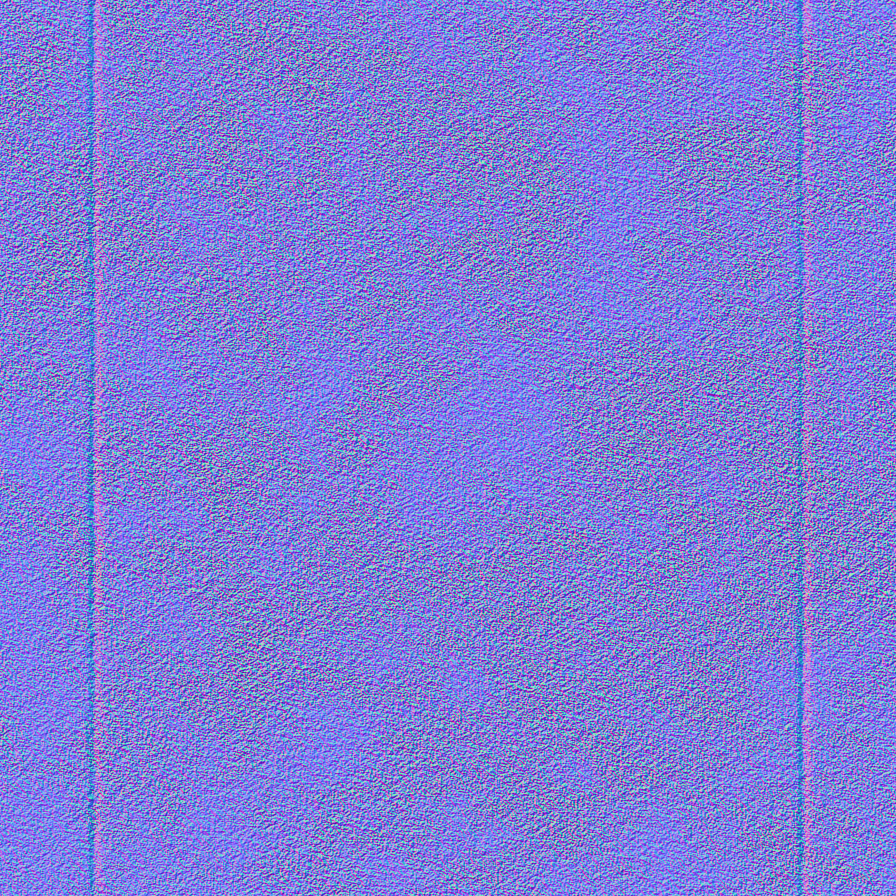
Reproduce this texture map procedurally as a Shadertoy shader.

```glsl
// Tangent-space normal map of fine-grained plaster with two upright seams.
// A height field of layered value noise is differentiated numerically;
// noise patches vary the roughness, and 3x3 samples smooth the grain.

const float GRAIN_FREQ = 620.0;   // fine grains across the canvas
const float LUMP_FREQ  = 250.0;   // coarser lumps
const float CREASE_FREQ = 34.0;   // sparse wandering creases
const float SLOPE_STEP = 0.0003;  // finite difference distance
const int SAMPLES = 3;            // samples per side of a pixel

float hash(vec2 cell) {
    return fract(sin(dot(cell, vec2(127.1, 311.7))) * 43758.5453);
}

float valueNoise(vec2 p) {
    vec2 cell = floor(p);
    vec2 f = fract(p);
    vec2 u = f * f * (3.0 - 2.0 * f);
    float low  = mix(hash(cell), hash(cell + vec2(1.0, 0.0)), u.x);
    float high = mix(hash(cell + vec2(0.0, 1.0)), hash(cell + vec2(1.0)), u.x);
    return mix(low, high, u.y);
}

mat2 rotation(float angle) {
    float c = cos(angle), s = sin(angle);
    return mat2(c, s, -s, c);
}

float fbm(vec2 p, int octaves) {
    float sum = 0.0, total = 0.0, weight = 1.0;
    for (int i = 0; i < octaves; i++) {
        sum += weight * valueNoise(p);
        total += weight;
        weight *= 0.75;
        p = rotation(0.6) * p * 2.1 + 17.3;
    }
    return sum / total;
}

// Two turned lattices together hide the grid of the noise
float grainLayer(vec2 p, float freq) {
    float a = valueNoise(rotation(0.35) * p * freq + 11.0);
    float b = valueNoise(rotation(1.15) * p * freq * 0.93 + 47.0);
    return (a + b) / freq;
}

// Grain slightly drawn out along a falling slant
float plasterHeight(vec2 uv) {
    vec2 q = rotation(0.55) * uv * vec2(1.0);
    q *= vec2(0.86, 1.14);
    float crease = abs(fbm(q * CREASE_FREQ + 57.0, 3) - 0.5);
    crease = smoothstep(0.0, 0.09, crease) / CREASE_FREQ;
    return 1.65 * grainLayer(q, GRAIN_FREQ)
         + 0.32 * grainLayer(q, LUMP_FREQ) + 0.03 * crease;
}

// Thin upright ridge: steep on its left flank, softer on its right
float seamHeight(vec2 uv, float center) {
    float wobble = 0.002 * (valueNoise(vec2(center * 50.0, uv.y * 90.0)) - 0.5);
    float d = uv.x - center - wobble;
    float width = d < 0.0 ? 0.004 : 0.006;
    float strength = mix(0.7, 1.25, valueNoise(vec2(center * 90.0, uv.y * 14.0)));
    return 0.005 * strength * exp(-d * d / (width * width));
}

float surfaceHeight(vec2 uv, float roughness) {
    float seams = seamHeight(uv, 0.105) + seamHeight(uv, 0.8965);
    return roughness * plasterHeight(uv) + seams;
}

// Calm and coarse areas of the plaster
float patchRoughness(vec2 uv) {
    float patches = fbm(uv * 9.0 + 3.7, 5);
    return mix(0.6, 1.5, smoothstep(0.27, 0.75, patches));
}

vec3 surfaceNormal(vec2 uv) {
    float roughness = patchRoughness(uv);
    float h = surfaceHeight(uv, roughness);
    float hx = surfaceHeight(uv + vec2(SLOPE_STEP, 0.0), roughness);
    float hy = surfaceHeight(uv + vec2(0.0, SLOPE_STEP), roughness);
    vec2 slope = vec2(hx - h, hy - h) / SLOPE_STEP;
    // Green points down the canvas
    return normalize(vec3(-slope.x, 1.08 * slope.y, 1.0));
}

void mainImage(out vec4 fragColor, in vec2 fragCoord) {
    vec3 color = vec3(0.0);
    for (int j = 0; j < SAMPLES; j++) {
        for (int i = 0; i < SAMPLES; i++) {
            vec2 offset = (vec2(float(i), float(j)) + 0.5) / float(SAMPLES) - 0.5;
            vec2 uv = (fragCoord + offset) / iResolution.xy;
            color += 0.5 + 0.5 * surfaceNormal(uv);
        }
    }
    fragColor = vec4(color / float(SAMPLES * SAMPLES), 1.0);
}
```
